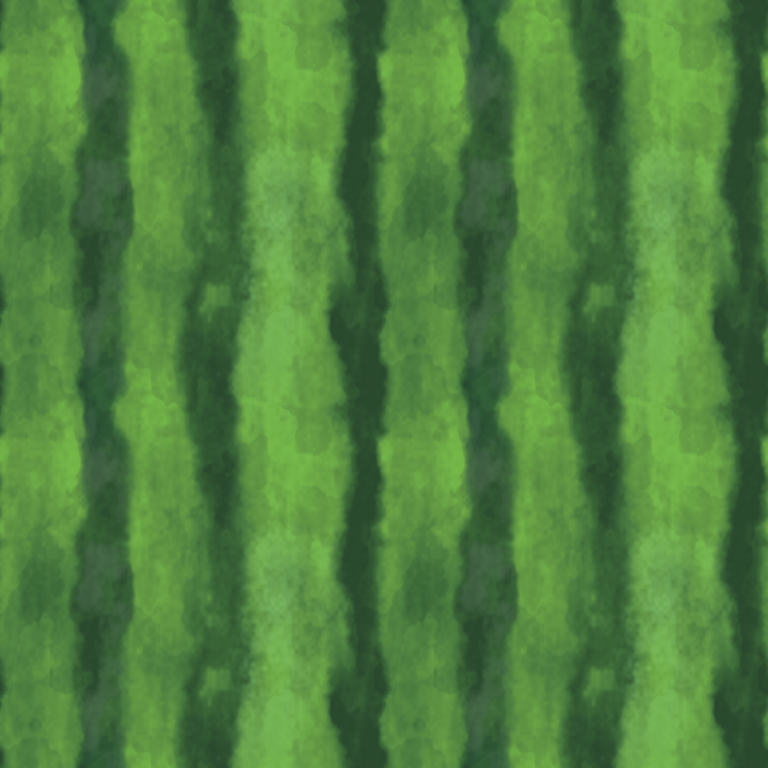
Give the GLSL for this texture, as a three.js fragment shader.

```glsl
// Watercolour melon-rind stripes: three ragged light green bands per tile, two tiles each way
varying vec2 vUv;

float hash(vec2 p) {
  vec3 q = fract(vec3(p.xyx) * vec3(0.1031, 0.1030, 0.0973));
  q += dot(q, q.yzx + 33.33);
  return fract((q.x + q.y) * q.z);
}

// Value noise that wraps over one tile
float noise(vec2 uv, vec2 cells) {
  vec2 p = uv * cells;
  vec2 i = floor(p);
  vec2 f = fract(p);
  f = f * f * (3.0 - 2.0 * f);
  vec2 i0 = mod(i, cells) + cells * 1.7;
  vec2 i1 = mod(i + 1.0, cells) + cells * 1.7;
  return mix(mix(hash(i0), hash(vec2(i1.x, i0.y)), f.x),
             mix(hash(vec2(i0.x, i1.y)), hash(i1), f.x), f.y);
}

float fbm(vec2 uv, vec2 cells) {
  float sum = 0.0;
  float amp = 0.533;
  for (int i = 0; i < 4; i++) {
    sum += amp * noise(uv, cells);
    cells *= 2.0;
    amp *= 0.5;
  }
  return sum;
}

float band(float x, float left, float right, float soft) {
  return smoothstep(left - soft, left + soft, x) * (1.0 - smoothstep(right - soft, right + soft, x));
}

// Paint colour from dark rind (0) to bright green (1)
vec3 rindColor(float tone) {
  vec3 c = mix(vec3(0.165, 0.29, 0.18), vec3(0.22, 0.39, 0.21), smoothstep(0.04, 0.3, tone));
  c = mix(c, vec3(0.30, 0.50, 0.25), smoothstep(0.25, 0.55, tone));
  c = mix(c, vec3(0.38, 0.59, 0.26), smoothstep(0.5, 0.76, tone));
  return mix(c, vec3(0.45, 0.71, 0.28), smoothstep(0.72, 0.98, tone));
}

void main() {
  vec2 tile = fract(vUv * 2.0);
  float a = 6.2831853 * (1.0 - tile.y);

  // Brush textures
  float ragged = fbm(tile, vec2(15.0, 12.0)) - 0.5;
  float streak = fbm(tile, vec2(14.0, 4.0)) - 0.5;
  float bristle = noise(tile, vec2(47.0, 7.0)) - 0.5;
  float cloud = fbm(tile, vec2(5.0, 6.0));
  float dab = fbm(tile, vec2(11.0, 9.0));
  float grain = noise(tile, vec2(61.0, 53.0)) + noise(tile, vec2(97.0, 89.0)) - 1.0;

  // Nearly straight bands with frayed, unevenly soft edges
  float x = fract(tile.x + 0.07 * ragged + 0.045) - 0.045;
  float soft = mix(0.012, 0.045, noise(tile, vec2(8.0, 5.0)));
  float narrow = band(x, 0.0, 0.205 + 0.01 * cos(a - 1.2), soft * 0.75);
  float leaning = band(x, 0.325 - 0.015 * cos(a), 0.50 + 0.04 * cos(a - 2.75), soft);
  float wide = band(x, 0.63 + 0.022 * cos(a - 3.64), 0.875 + 0.03 * cos(a - 1.26), soft);
  float light = max(narrow, max(leaning, wide));

  // Tone of each band over the dark gaps
  float tone = 0.16 + 0.08 * cos(6.2831853 * (x - 0.45));
  tone = mix(tone, 0.68 + 0.17 * cos(a - 0.94) - 0.05 * cos(2.0 * a), narrow);
  tone = mix(tone, 0.67 + 0.05 * cos(a - 0.9) - 1.2 * max(x - 0.44, 0.0), leaning);
  tone = mix(tone, 0.85 + 0.05 * cos(a - 0.8), wide);

  // Thin washes bleeding beside the leaning and wide bands
  float bleed = band(x, 0.46, 0.57, 0.04) * smoothstep(-0.3, 0.9, cos(a - 4.0));
  bleed += band(x, 0.83, 0.91, 0.02) * smoothstep(-0.1, 0.8, cos(a - 3.5));
  tone += 0.42 * bleed * (1.0 - light) * smoothstep(0.3, 0.6, dab);

  // Streaks, overlapping washes and paper grain
  tone += streak * mix(0.5, 0.65, light) + bristle * 0.06;
  tone += (smoothstep(0.46, 0.52, cloud) - 0.5) * 0.08 * light;
  tone += (smoothstep(0.49, 0.54, dab) - 0.5) * mix(0.08, 0.1, light);
  tone += grain * 0.035;
  vec3 color = rindColor(tone);

  // Chalky bloom on the wide band
  float bloom = band(x, 0.60, 0.78, 0.07) * (0.55 + 0.45 * cos(a - 4.1));
  bloom += 0.5 * band(x, 0.83, 0.90, 0.03) * smoothstep(0.2, 0.9, cos(a - 3.5));
  bloom *= smoothstep(0.3, 0.6, 0.5 * (cloud + dab) + 0.12 * grain);
  color = mix(color, vec3(0.46, 0.69, 0.39), 0.75 * bloom * wide);
  color = mix(color, vec3(0.34, 0.55, 0.34), 0.3 * bloom * (1.0 - wide));

  // Grey-green mottling and teal stains in the first gap
  float gap = band(x, 0.21, 0.32, 0.03) * (1.0 - light);
  float mottle = smoothstep(0.4, 0.7, fbm(tile, vec2(21.0, 13.0)));
  color = mix(color, vec3(0.30, 0.42, 0.31), 0.6 * gap * mottle);
  color = mix(color, vec3(0.12, 0.30, 0.22), 0.3 * gap * smoothstep(0.5, 1.0, cos(a - 0.3)));

  color *= 1.0 + 0.035 * grain;
  gl_FragColor = vec4(color, 1.0);
}
```
